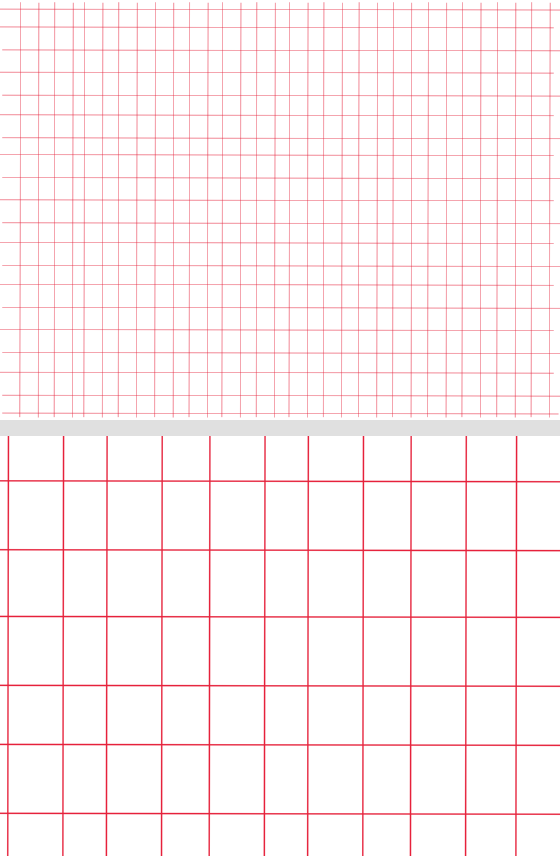
Top: the whole. Bottom: its middle third, enlarged.
A Shadertoy shader for this pattern:

```glsl
const float SHEET_HEIGHT = 576.0;   // canvas height in sheet units
const float SHEET_WIDTH  = 768.0;
const vec3  PAPER = vec3(1.0);
const vec3  INK   = vec3(0.90, 0.13, 0.23);
const float LINE_WIDTH  = 0.65;
const float EDGE_SOFTEN = 1.15;     // filter width in output pixels

// Upright lines: tiles of two pairs, each tile slipped a little at its seam
const int   TILES       = 8;
const float TILE_START  = 27.7;
const float TILE_STEP   = 95.0;
const float TILE_SLIP[TILES] = float[TILES](0.0, 7.2, 5.0, 7.9, 10.9, 10.7, 10.7, 10.9);
const float COLUMN_PAIR = 47.0;
const float COLUMN_GAP  = 25.2;
const float COLUMN_LEAN = -0.0017;

// Level lines: bands of three pairs, with one partial pair at top and bottom
const int   LAST_PAIR  = 9;
const float BAND_START = 37.6;
const float BAND_STEP  = 176.5;
const float BAND_SLIP  = 1.4;
const float ROW_GAP    = 31.5;
const float ROW_LEAN   = 0.0017;

// Share of the filter footprint lying between lo and hi
float spanCoverage(float x, float lo, float hi, float footprint) {
    float overlap = min(x + 0.5 * footprint, hi) - max(x - 0.5 * footprint, lo);
    return clamp(overlap / footprint, 0.0, 1.0);
}

// Ink of a thin line: across is the distance from its axis
float lineInk(float across, float along, vec2 ends, float footprint) {
    return spanCoverage(across, -0.5 * LINE_WIDTH, 0.5 * LINE_WIDTH, footprint)
         * spanCoverage(along, ends.x, ends.y, footprint);
}

float columnInk(vec2 p, float footprint) {
    float ink = 0.0;
    float x = p.x - COLUMN_LEAN * (p.y - 0.5 * SHEET_HEIGHT);
    for (int i = 0; i < TILES * 4; i++) {
        int tile = i / 4;
        float second = float(i % 2);
        float axis = TILE_START + TILE_STEP * float(tile) - TILE_SLIP[tile]
                   + COLUMN_PAIR * float((i / 2) % 2) + COLUMN_GAP * second;
        vec2 ends = vec2(3.0, 572.0) + second * vec2(0.8, 0.6);
        ink = max(ink, lineInk(x - axis, p.y, ends, footprint));
    }
    return ink;
}

float rowInk(vec2 p, float footprint) {
    float ink = 0.0;
    float y = p.y - ROW_LEAN * (p.x - 0.5 * SHEET_WIDTH);
    for (int pair = -1; pair <= LAST_PAIR; pair++) {
        int band = (pair + 3) / 3 - 1;
        int place = (pair + 3) % 3;
        float pairTop = BAND_START + BAND_STEP * float(band)
                      + 62.0 * float(place) - 3.5 * float(place / 2);
        if (band == 1) pairTop -= BAND_SLIP;
        // Alternate lines stop short of opposite margins
        vec2 firstEnds = vec2(-2.0, 759.5);
        vec2 secondEnds = vec2(3.0, SHEET_WIDTH + 2.0);
        if (pair < 0) secondEnds.x = -2.0;
        if (pair == LAST_PAIR) firstEnds = vec2(3.0, 766.0);
        ink = max(ink, lineInk(y - pairTop, p.x, firstEnds, footprint));
        ink = max(ink, lineInk(y - pairTop - ROW_GAP, p.x, secondEnds, footprint));
    }
    return ink;
}

void mainImage(out vec4 fragColor, in vec2 fragCoord) {
    // Sheet coordinates run downward from the top left
    float unitsPerPixel = SHEET_HEIGHT / iResolution.y;
    vec2 p = vec2(fragCoord.x, iResolution.y - fragCoord.y) * unitsPerPixel;
    float footprint = EDGE_SOFTEN * unitsPerPixel;

    // Crossing lines overlay one another
    float bare = (1.0 - columnInk(p, footprint)) * (1.0 - rowInk(p, footprint));
    fragColor = vec4(mix(INK, PAPER, bare), 1.0);
}
```
